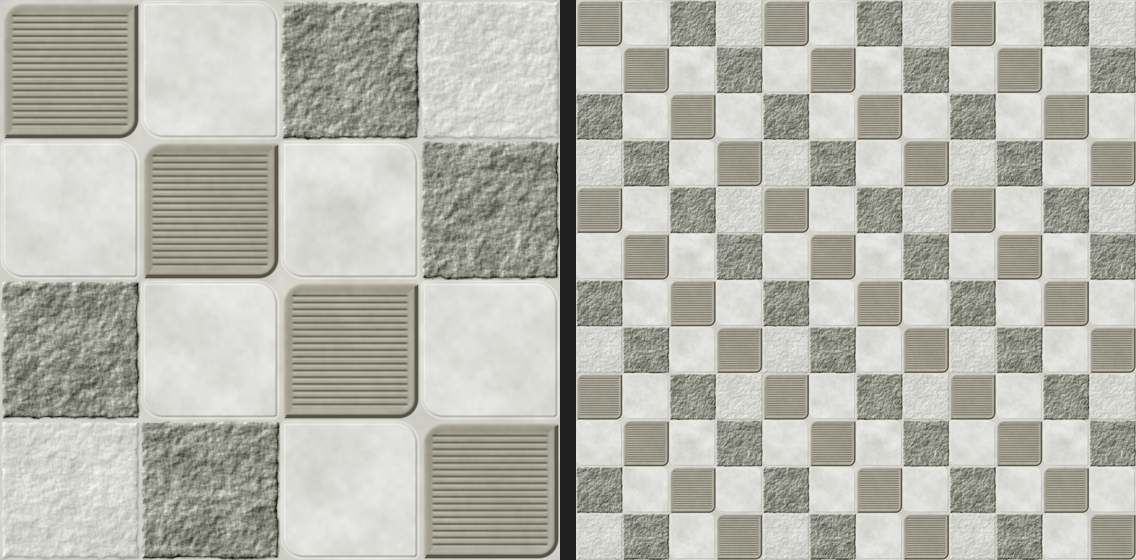
Left: one tile. Right: repeated 3 by 3.
Reproduce this pattern procedurally as a WebGL 1 fragment shader.

```glsl
precision highp float;

uniform vec2 u_resolution;

const float TILES = 4.0;
const float RIBS = 17.0;
const float RIB_PITCH = 0.0485;
const vec2 LIGHT = vec2(-0.7071, 0.7071);

float hash(vec2 p) {
  vec3 q = fract(vec3(p.xyx) * 0.1031);
  q += dot(q, q.yzx + 33.33);
  return fract((q.x + q.y) * q.z);
}

// Value noise that wraps after a whole number of lattice cells
float wrapNoise(vec2 p, float period) {
  vec2 i = floor(p);
  vec2 f = fract(p);
  f = f * f * (3.0 - 2.0 * f);
  vec2 a = mod(i, period);
  vec2 b = mod(i + 1.0, period);
  return mix(mix(hash(a), hash(vec2(b.x, a.y)), f.x),
             mix(hash(vec2(a.x, b.y)), hash(b), f.x), f.y);
}

// The whole-number matrix turns each octave and keeps the unit period
float fbm(vec2 uv, float period) {
  float sum = 0.0;
  float amplitude = 0.53;
  for (int i = 0; i < 4; i++) {
    sum += amplitude * wrapNoise(uv * period, period);
    uv = mat2(2.0, 1.0, -1.0, 2.0) * uv;
    amplitude *= 0.5;
  }
  return sum;
}

float slope(vec2 uv, float period, float reach) {
  return fbm(uv - LIGHT * reach, period) - fbm(uv + LIGHT * reach, period);
}

float roundedBox(vec2 p, float halfSize, float radius) {
  vec2 w = abs(p) - halfSize + radius;
  return min(max(w.x, w.y), 0.0) + length(max(w, 0.0)) - radius;
}

// Light falling on an outward bevel: positive on the upper left
float edgeLight(vec2 p, float halfSize, float radius) {
  vec2 w = abs(p) - halfSize + radius;
  vec2 n = max(w, 0.0);
  if (n.x + n.y <= 0.0) n = w.x > w.y ? vec2(1.0, 0.0) : vec2(0.0, 1.0);
  return dot(normalize(n) * sign(p), LIGHT);
}

float inside(float d, float blur) {
  return 1.0 - smoothstep(-blur, blur, d);
}

float stroke(float d, float width, float blur) {
  return inside(abs(d) - width, blur);
}

vec3 groutColour(vec2 uv) {
  return vec3(0.815, 0.815, 0.785) + 0.08 * (fbm(uv, 32.0) - 0.5);
}

vec3 smoothTile(vec3 grout, vec2 uv, vec2 p, float radius, float blur) {
  float d = roundedBox(p, 0.472, radius);
  float light = edgeLight(p, 0.472, radius);
  float stain = fbm(uv + 0.37, 14.0) - 0.5;
  float speck = fbm(uv, 70.0) - 0.5;
  vec3 face = vec3(0.862, 0.866, 0.845) + stain * vec3(0.13, 0.13, 0.15) + speck * 0.05;
  vec3 col = mix(grout, face, inside(d, blur));
  col += 0.09 * max(light, 0.0) * stroke(d, 0.009, blur);
  col -= 0.30 * max(-light, 0.0) * stroke(d, 0.004, blur);
  return col + 0.08 * stroke(d - 0.018, 0.005, blur);
}

vec3 ribbedTile(vec3 grout, vec2 uv, vec2 p, float radius, float blur) {
  vec2 q = p - vec2(0.007, -0.007);
  float d = roundedBox(q, 0.481, radius);
  float light = edgeLight(q, 0.481, radius);
  float cloud = fbm(uv + 0.19, 12.0) - 0.5;
  vec3 face = vec3(0.655, 0.645, 0.59) + 0.09 * cloud + 0.04 * (fbm(uv, 80.0) - 0.5);

  // Grooves: a dark line with a pale shoulder below it
  float v = p.y / RIB_PITCH;
  float f = fract(v + 0.5) - 0.5;
  float field = inside(abs(p.x) - 0.41, 0.014) * inside(abs(v) - 0.5 * RIBS, 0.1);
  float groove = exp(-f * f * 34.0);
  float shoulder = exp(-(f + 0.34) * (f + 0.34) * 30.0);
  face += field * (0.07 * shoulder - (0.25 + 0.12 * cloud) * groove);

  // Raised rim and its shaded lower right side
  face -= 0.06 * stroke(d + 0.045, 0.018, 0.015) * max(light, 0.0);
  face += 0.05 * stroke(d + 0.055, 0.012, 0.012) * max(-light, 0.0);
  float shade = smoothstep(-0.036, -0.018, d) * smoothstep(0.1, 0.7, -light);
  face = mix(face, vec3(0.33, 0.32, 0.275), shade);
  face += 0.10 * max(light, 0.0) * stroke(d, 0.012, blur);
  return mix(grout, face, inside(d, blur));
}

vec3 roughTile(vec3 grout, vec2 uv, vec2 p, vec3 base, float depth, float blur) {
  float wobble = 0.03 * (fbm(uv, 60.0) - 0.5);
  float d = roundedBox(p, 0.484, 0.01) + wobble;
  float light = edgeLight(p, 0.484, 0.01);
  float relief = clamp(-slope(uv, 72.0, 0.0022), -0.32, 0.28);
  vec3 face = base + depth * relief + 0.3 * depth * (fbm(uv + 0.5, 24.0) - 0.5);
  face += depth * 0.28 * light * smoothstep(-0.035, 0.0, d);
  vec3 col = mix(grout, face, inside(d, blur));
  return col - depth * 0.34 * max(-light, 0.0) * stroke(d, 0.009, blur);
}

void main() {
  vec2 uv = gl_FragCoord.xy / u_resolution;
  vec2 cell = floor(uv * TILES);
  vec2 p = fract(uv * TILES) - 0.5;
  float blur = max(0.004, TILES / min(u_resolution.x, u_resolution.y));

  // Bands on either side of the falling diagonal set the tile kind
  float band = abs(cell.x + cell.y - TILES + 1.0);
  float falling = step(p.x * p.y, 0.0);
  vec3 grout = groutColour(uv);
  vec3 col;
  if (band < 0.5) col = ribbedTile(grout, uv, p, mix(0.015, 0.14, falling), blur);
  else if (band < 1.5) col = smoothTile(grout, uv, p, mix(0.14, 0.015, falling), blur);
  else if (band < 2.5) col = roughTile(grout, uv, p, vec3(0.555, 0.56, 0.52), 0.85, blur);
  else col = roughTile(grout, uv, p, vec3(0.825, 0.83, 0.805), 0.36, blur);

  gl_FragColor = vec4(clamp(col, 0.0, 1.0), 1.0);
}
```
